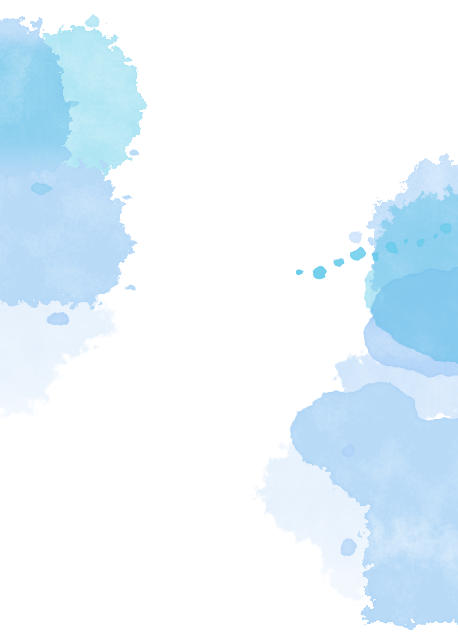
Give the GLSL for this background, as a WebGL 1 fragment shader.

```glsl
precision highp float;
// Soft blue and aqua watercolour washes at both sides of white paper, with a trail of drops.
uniform vec2 u_resolution;

#define RAGGED 3.3       // edge displacement of frayed washes
#define SMOOTH 1.5       // edge displacement of calm washes
#define RIM_WIDTH 0.25   // width of the pigment line at wash edges
#define RIM_DEPTH 0.32   // strength of that line
#define BLOOM 0.36       // large pigment variation inside washes
#define GRAIN 0.16       // fine paper grain inside washes
#define DROPS 10

const vec3 AQUA = vec3(0.69, 0.90, 0.955);
const vec3 TEAL = vec3(0.55, 0.815, 0.935);
const vec3 DEEP = vec3(0.52, 0.79, 0.935);
const vec3 SKY = vec3(0.72, 0.855, 0.97);
const vec3 PERIWINKLE = vec3(0.70, 0.835, 0.97);
const vec3 HAZE = vec3(0.82, 0.90, 0.985);
const vec3 MIST = vec3(0.90, 0.945, 0.99);
const vec3 CYAN = vec3(0.40, 0.80, 0.92);

vec2 gradientAt(vec2 cell) {
  float a = 6.2832 * fract(sin(dot(cell, vec2(127.1, 311.7))) * 43758.5);
  return vec2(cos(a), sin(a));
}

float noise(vec2 p) {
  vec2 i = floor(p), f = fract(p), e = vec2(0.0, 1.0);
  vec2 u = f * f * f * (f * (f * 6.0 - 15.0) + 10.0);
  float low = mix(dot(gradientAt(i), f), dot(gradientAt(i + e.yx), f - e.yx), u.x);
  float high = mix(dot(gradientAt(i + e), f - e), dot(gradientAt(i + 1.0), f - 1.0), u.x);
  return mix(low, high, u.y);
}

float fbm(vec2 p) {
  float sum = 0.0, amp = 0.6;
  for (int i = 0; i < 4; i++) {
    sum += amp * noise(p);
    p = mat2(1.6, 1.2, -1.2, 1.6) * p + 7.3;
    amp *= 0.58;
  }
  return sum;
}

float ellipse(vec2 p, vec2 center, vec2 radii) {
  return (length((p - center) / radii) - 1.0) * min(radii.x, radii.y);
}

float roundBox(vec2 p, vec2 center, vec2 halfSize, float corner) {
  vec2 q = abs(p - center) - halfSize + corner;
  return length(max(q, 0.0)) + min(max(q.x, q.y), 0.0) - corner;
}

float blend(float a, float b) {
  float h = max(1.5 - abs(a - b), 0.0);
  return min(a, b) - h * h / 6.0;
}

// Two merged ellipses, each given as center and radii.
float pair(vec2 p, vec4 a, vec4 b) {
  return blend(ellipse(p, a.xy, a.zw), ellipse(p, b.xy, b.zw));
}

// Lays one wash with a darker rim; d is a signed distance, soft the edge blur.
void paint(inout vec3 col, float d, vec3 tint, float opacity, float soft, float rim) {
  float blur = max(soft, 75.0 / u_resolution.y);
  float mask = smoothstep(blur, -blur, d);
  float line = mask * exp(-abs(d) / RIM_WIDTH) * RIM_DEPTH * rim;
  col = mix(col, tint, mask * clamp(opacity, 0.0, 1.0));
  col *= mix(vec3(1.0), tint, line);
}

void main() {
  // Canvas height is 100 units.
  vec2 p = 100.0 * gl_FragCoord.xy / u_resolution.y;
  vec2 fray = vec2(fbm(p * 0.42), fbm(p * 0.42 + 31.7));
  vec2 r = p + RAGGED * fray;
  vec2 s = p + SMOOTH * vec2(fbm(p * 0.22 + 5.1), fbm(p * 0.22 + 63.0));
  float pigment = 0.9 + BLOOM * fbm(p * 0.14 + 11.0) + GRAIN * fbm(p * 1.7);
  vec3 col = vec3(1.0);

  // Left washes
  float d = pair(r, vec4(1.0, 44.8, 8.6, 9.4), vec4(9.0, 49.5, 8.5, 4.6));
  paint(col, d, MIST, pigment - smoothstep(46.0, 38.0, p.y) * 0.3, 0.6, 0.0);
  d = pair(r, vec4(12.3, 83.5, 9.0, 12.4), vec4(15.2, 83.5, 6.7, 9.0));
  paint(col, d, AQUA, pigment, 0.0, 0.8);
  d = blend(roundBox(r, vec2(5.0, 63.5), vec2(12.5, 10.8), 4.0), ellipse(r, vec2(12.5, 62.2), vec2(7.4, 9.0)));
  paint(col, d, SKY, pigment + 0.04, 0.2, 0.6);
  d = blend(pair(r, vec4(0.0, 84.5, 10.2, 12.0), vec4(5.0, 78.5, 5.8, 6.0)), ellipse(r, vec2(1.5, 94.0), vec2(5.0, 2.8)));
  vec3 upper = mix(TEAL, SKY, max(smoothstep(91.0, 95.5, p.y), smoothstep(80.0, 71.0, p.y)));
  paint(col, d, upper, pigment + 0.04, 0.1, 0.5);

  // Right upper washes
  paint(col, roundBox(r, vec2(63.5, 39.6), vec2(10.9, 4.6), 3.0), HAZE, pigment, 0.4, 0.0);
  d = blend(roundBox(r, vec2(69.0, 58.0), vec2(11.0, 10.7), 3.0), ellipse(r, vec2(69.5, 69.5), vec2(7.0, 5.5)));
  paint(col, d, mix(HAZE, SKY, 0.5), pigment, 0.0, 0.6);
  paint(col, ellipse(s, vec2(59.8, 55.0), vec2(3.1, 3.8)), AQUA, pigment, 0.0, 0.4);
  paint(col, ellipse(r, vec2(68.6, 59.0), vec2(10.4, 10.7)), TEAL, pigment, 0.35, 0.2);
  d = pair(s, vec4(61.0, 47.7, 3.9, 4.7), vec4(69.5, 47.5, 11.0, 6.2));
  paint(col, d, PERIWINKLE, pigment, 0.0, 0.9);
  d = pair(s, vec4(72.0, 51.5, 14.0, 6.7), vec4(71.0, 48.5, 8.2, 5.2));
  paint(col, d, DEEP, pigment, 0.0, 0.5);

  // Right lower washes
  d = pair(r, vec4(49.2, 23.2, 8.3, 7.8), vec4(54.5, 15.5, 4.2, 9.0));
  paint(col, d, MIST, pigment - smoothstep(22.0, 10.0, p.y) * 0.3, 0.5, 0.0);
  vec2 calm = mix(r, s, smoothstep(27.0, 31.0, p.y));
  d = pair(calm, vec4(55.3, 32.5, 9.9, 6.4), vec4(59.2, 33.8, 5.9, 6.5));
  d = blend(d, blend(roundBox(calm, vec2(66.5, 18.5), vec2(9.4, 16.0), 2.0), ellipse(calm, vec2(57.5, 26.0), vec2(6.0, 4.2))));
  float pale = 0.25 * smoothstep(4.5, 0.0, abs(p.y - 15.0 - 6.0 * fray.x));
  paint(col, d, SKY, pigment + 0.06 - pale, 0.1, 0.9);

  // Loose stains
  vec2 t = p + 0.9 * fray;
  paint(col, ellipse(t, vec2(14.6, 96.6), vec2(1.1, 0.8)), AQUA, 0.8, 0.0, 1.0);
  paint(col, pair(t, vec4(6.5, 70.7, 1.5, 1.0), vec4(11.4, 83.8, 0.9, 0.6)), TEAL, 0.6, 0.0, 0.6);
  paint(col, ellipse(t, vec2(9.1, 50.1), vec2(1.6, 0.9)), PERIWINKLE, 0.8, 0.0, 1.0);
  paint(col, ellipse(t, vec2(55.6, 62.9), vec2(0.8, 1.1)), HAZE, 0.9, 0.0, 0.6);
  paint(col, pair(t, vec4(54.5, 14.4, 1.0, 1.4), vec4(54.6, 29.6, 0.8, 1.1)), PERIWINKLE, 0.7, 0.0, 0.8);
  for (int i = 0; i < 4; i++) {
    float k = float(i);
    paint(col, ellipse(t, vec2(20.4 + 0.6 * cos(k * 2.6), 76.0 - 7.0 * k), vec2(0.7, 0.4)), SKY, 0.9, 0.0, 0.8);
  }

  // Rising trail of cyan drops
  for (int i = 0; i < DROPS; i++) {
    float k = float(i), arch = sin(0.349 * k);
    vec2 center = vec2(46.7 + 2.55 * k + 1.8 * arch, 57.1 + 0.73 * k + 0.5 * arch - 0.52 * sin(2.0 * k - 0.6));
    float size = 0.72 - 0.18 * cos(3.1416 * k) + 0.2 * cos(0.7 * k - 1.6);
    paint(col, ellipse(t, center, vec2(size)), CYAN, 0.95 - 0.04 * k, 0.0, 0.4);
  }
  gl_FragColor = vec4(col, 1.0);
}
```
